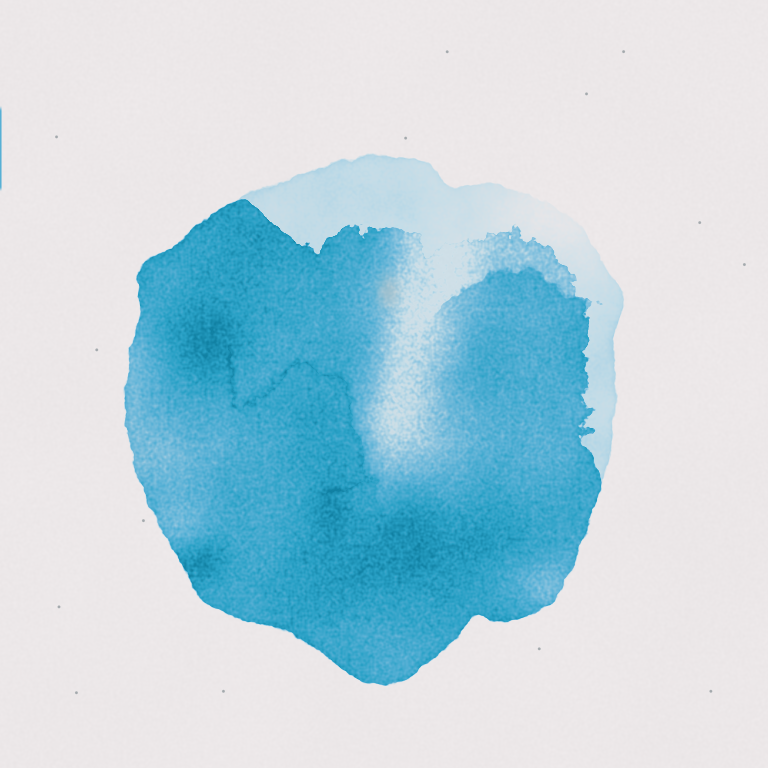
This background is drawn by a Shadertoy shader. Its source:

```glsl
const vec2 CENTER = vec2(0.482, 0.479);
const float BASE_RADIUS = 0.319;

// Pigment ramp, from bare paper to the deepest pool
const vec3 PIGMENT[6] = vec3[6](
    vec3(0.925, 0.908, 0.912), vec3(0.76, 0.86, 0.905), vec3(0.53, 0.76, 0.87),
    vec3(0.34, 0.69, 0.835), vec3(0.16, 0.63, 0.775), vec3(0.06, 0.50, 0.635));

// Swells of the outline: angle in degrees, angular width, height
const vec3 SWELLS[9] = vec3[9](
    vec3(38, 18, 0.036), vec3(22, 5, 0.023), vec3(69, 5, -0.024),
    vec3(110, 14, -0.012), vec3(150, 7, 0.026), vec3(-128, 10, 0.020),
    vec3(-87, 13, 0.052), vec3(-64, 4, -0.020), vec3(-48, 16, 0.033));

vec2 hash2(vec2 cell) {
    vec3 q = fract(cell.xyx * vec3(0.1031, 0.1030, 0.0973));
    q += dot(q, q.yzx + 33.33);
    return fract((q.xx + q.yz) * q.zy);
}

float corner(vec2 cell, vec2 f, vec2 o) {
    return dot(hash2(cell + o) * 2.0 - 1.0, f - o);
}

float gradientNoise(vec2 p) {
    vec2 cell = floor(p), f = fract(p);
    vec2 u = f * f * f * (f * (f * 6.0 - 15.0) + 10.0);
    return mix(mix(corner(cell, f, vec2(0, 0)), corner(cell, f, vec2(1, 0)), u.x),
               mix(corner(cell, f, vec2(0, 1)), corner(cell, f, vec2(1, 1)), u.x), u.y);
}

float fbm(vec2 p) {
    float sum = 0.0, amp = 1.0;
    for (int i = 0; i < 4; i++) {
        sum += amp * gradientNoise(p);
        p = mat2(1.6, 1.2, -1.2, 1.6) * p + 7.3;
        amp *= 0.55;
    }
    return sum;
}

float blob(vec2 p, vec2 center, vec2 radii) {
    vec2 q = (p - center) / radii;
    return exp(-dot(q, q));
}

float segment(vec2 p, vec2 a, vec2 b) {
    vec2 d = b - a;
    return length(p - a - d * clamp(dot(p - a, d) / dot(d, d), 0.0, 1.0));
}

float outlineRadius(float angle) {
    float radius = BASE_RADIUS;
    for (int i = 0; i < 9; i++) {
        float x = (mod(angle - SWELLS[i].x + 180.0, 360.0) - 180.0) / SWELLS[i].y;
        radius += SWELLS[i].z * exp(-x * x);
    }
    return radius;
}

// Width of the pale margin left around the main wash
float marginWidth(float angle) {
    float width = 0.036 * smoothstep(-21.0, -10.0, angle)
                + 0.013 * smoothstep(8.0, 25.0, angle)
                + 0.044 * smoothstep(47.0, 63.0, angle);
    return width * (1.0 - smoothstep(113.0, 124.0, angle));
}

// Pale vertical streak, cut at lower left by a ragged wet front
float streak(vec2 p, vec2 ragged) {
    float x = p.x - 0.508 - 0.15 * (p.y - 0.4);
    float body = exp(-pow(x / (x < 0.0 ? 0.045 : 0.065), 2.0));
    float front = ragged.x - 0.437 - 0.30 * (0.52 - ragged.y);
    float cut = mix(smoothstep(-0.004, 0.006, front), 1.0, smoothstep(0.47, 0.56, p.y));
    return body * cut * smoothstep(0.32, 0.47, p.y);
}

// Thin dark lines where drying fronts stopped
float dryingLines(vec2 p) {
    float d = segment(p, vec2(0.437, 0.515), vec2(0.487, 0.365));
    d = min(d, segment(p, vec2(0.437, 0.515), vec2(0.385, 0.525)));
    d = min(d, segment(p, vec2(0.385, 0.525), vec2(0.315, 0.465)));
    d = min(d, segment(p, vec2(0.303, 0.47), vec2(0.300, 0.55)));
    d = min(d, segment(p, vec2(0.475, 0.375), vec2(0.425, 0.355)));
    return exp(-d / 0.004);
}

float washTone(vec2 p, vec2 ragged) {
    float tone = 3.3 + 0.7 * fbm(p * 9.0);
    // Pools
    tone += 0.8 * blob(p, vec2(0.325, 0.66), vec2(0.12, 0.11));
    tone += 0.8 * blob(p, vec2(0.26, 0.55), vec2(0.05, 0.05));
    tone += 0.5 * blob(p, vec2(0.42, 0.47), vec2(0.06, 0.08));
    tone += 0.7 * blob(p, vec2(0.43, 0.33), vec2(0.03, 0.04));
    tone += 0.8 * blob(p, vec2(0.49, 0.25), vec2(0.16, 0.12));
    tone += 0.6 * blob(p, vec2(0.63, 0.31), vec2(0.10, 0.05));
    tone += 1.1 * blob(p, vec2(0.265, 0.265), vec2(0.04, 0.03));
    // Thin places
    tone -= 0.7 * blob(p, vec2(0.22, 0.41), vec2(0.08, 0.06));
    tone -= 1.0 * blob(p, vec2(0.22, 0.32), vec2(0.05, 0.03));
    tone -= 0.9 * blob(p, vec2(0.17, 0.50), vec2(0.02, 0.12));
    tone -= 1.0 * blob(p, vec2(0.715, 0.235), vec2(0.045, 0.035));
    tone -= 0.4 * blob(p, vec2(0.60, 0.45), vec2(0.10, 0.08));
    tone -= 2.3 * streak(p, ragged);
    // Lighter band above the right lobe
    float above = ragged.y - 0.648 + 6.0 * pow(ragged.x - 0.67, 2.0);
    float rightSide = smoothstep(0.54, 0.60, p.x);
    tone -= 1.5 * rightSide * smoothstep(-0.003, 0.004, above);
    tone += 0.4 * rightSide * exp(-abs(above) / 0.006);
    return tone + 0.9 * dryingLines(ragged);
}

vec3 pigment(float tone) {
    vec3 color = PIGMENT[0];
    for (int i = 1; i < 6; i++)
        color = mix(color, PIGMENT[i], clamp(tone - float(i - 1), 0.0, 1.0));
    return color;
}

float specks(vec2 p) {
    vec2 cell = floor(p * 18.0);
    vec2 rnd = hash2(cell + 41.0);
    float d = length(fract(p * 18.0) - 0.2 - 0.6 * rnd.yx);
    return step(0.93, rnd.x) * (1.0 - smoothstep(0.015, 0.05, d));
}

void mainImage(out vec4 fragColor, in vec2 fragCoord) {
    float scale = min(iResolution.x, iResolution.y);
    vec2 p = (fragCoord - 0.5 * iResolution.xy) / scale + 0.5;
    float soft = max(0.0015, 1.0 / scale);
    float rough = fbm(p * 30.0);
    vec2 ragged = p + 0.018 * vec2(rough, fbm(p * 30.0 + 19.0));
    float grain = gradientNoise(p * 230.0) + 0.6 * gradientNoise(p * 120.0 + 5.0);

    // Signed distances of the pale wash and the main wash
    vec2 q = p - CENTER;
    float angle = degrees(atan(q.y, q.x));
    float outer = length(q) - outlineRadius(angle) + 0.007 * rough;
    float margin = marginWidth(angle);
    float inner = outer + margin + rough * min(0.02, 0.5 * margin);
    float outerMask = 1.0 - smoothstep(-soft, soft, outer);
    float innerMask = 1.0 - smoothstep(-soft, soft, inner);

    // Pigment tone of each layer
    float fade = blob(p, vec2(0.71, 0.73), vec2(0.12, 0.10));
    float pale = 1.0 - 0.75 * fade + 0.3 * fbm(p * 10.0) + 0.25 * grain;
    pale += 0.4 * (1.0 - fade) * exp(-abs(outer) / 0.004);
    float wash = washTone(p, ragged) + 1.1 * grain + 0.7 * exp(-abs(inner) / 0.005);
    float tone = outerMask * mix(max(pale, 0.1), max(wash, 0.7), innerMask);

    // Paper, flecks and the blue sliver at the left border
    vec3 color = pigment(tone) + 0.012 * grain + 0.006 * fbm(p * 5.0);
    color = mix(color, vec3(0.70, 0.76, 0.78), 0.6 * blob(p, vec2(0.506, 0.62), vec2(0.014, 0.02)));
    color = mix(color, vec3(0.45, 0.50, 0.52), 0.6 * specks(p) * (1.0 - outerMask));
    float sliver = (1.0 - smoothstep(0.001, 0.003, p.x)) * smoothstep(0.75, 0.757, p.y)
                 * (1.0 - smoothstep(0.855, 0.863, p.y));
    fragColor = vec4(mix(color, PIGMENT[3], sliver), 1.0);
}
```
